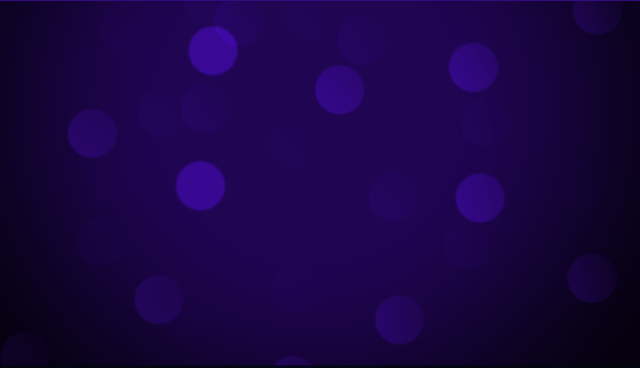
A Shadertoy shader for this background:

```glsl
#define CORE_COLOR vec3(0.122, 0.018, 0.322)
#define EDGE_COLOR vec3(0.018, 0.003, 0.050)
#define DISC_LIGHT vec3(0.100, 0.015, 0.260)
#define RIM_COLOR vec3(0.200, 0.050, 0.500)
#define BASE_COLOR vec3(0.000, 0.025, 0.045)
#define GLOW_CENTER vec2(0.843, 0.706)
#define GLOW_INNER 0.36
#define GLOW_OUTER 1.17
#define DISC_RADIUS 0.0665
#define FAINT_LIGHT 0.07

// Main discs: x, y in canvas heights, then strength
const vec3 DISCS[16] = vec3[16](
    vec3(0.579, 0.862, 1.00), vec3(0.545, 0.495, 0.98),
    vec3(0.923, 0.756, 0.66), vec3(1.287, 0.817, 0.62),
    vec3(1.305, 0.462, 0.70), vec3(0.251, 0.638, 0.46),
    vec3(0.432, 0.186, 0.36), vec3(1.086, 0.131, 0.42),
    vec3(1.609, 0.244, 0.36), vec3(1.624, 0.973, 0.32),
    vec3(0.796, -0.034, 0.50), vec3(0.068, 0.032, 0.24),
    vec3(0.649, 0.943, 0.18), vec3(0.984, 0.891, 0.13),
    vec3(0.559, 0.706, 0.13), vec3(1.068, 0.466, 0.13));

vec2 hash22(vec2 p) {
    vec3 q = fract(p.xyx * vec3(0.1031, 0.1030, 0.0973));
    q += dot(q, q.yzx + 33.33);
    return fract((q.xx + q.yz) * q.zy);
}

// Soft-edged disc; weaker discs fade towards the upper right
float disc(vec2 offset, float strength, float pixel) {
    float blur = max(pixel, 0.003 + 0.003 * strength);
    float mask = 1.0 - smoothstep(-blur, blur, length(offset) - DISC_RADIUS);
    float slant = dot(offset, vec2(0.8, 0.6)) / DISC_RADIUS;
    return mask * strength * (1.0 - 0.8 * (1.0 - strength) * slant);
}

// Very faint discs scattered on a jittered grid
float faintDiscs(vec2 p, float pixel) {
    const float cellSize = 0.36;
    vec2 cell = floor(p / cellSize);
    float light = 0.0;
    for (int y = -1; y <= 1; y++) {
        for (int x = -1; x <= 1; x++) {
            vec2 id = cell + vec2(x, y);
            vec2 jitter = hash22(id + 17.0);
            vec2 center = (id + jitter) * cellSize;
            light += disc(p - center, FAINT_LIGHT * jitter.y, pixel);
        }
    }
    return light;
}

void mainImage(out vec4 fragColor, in vec2 fragCoord) {
    float pixel = 1.0 / iResolution.y;
    vec2 p = fragCoord * pixel;

    // Broad glow with a flat middle
    float fade = smoothstep(GLOW_INNER, GLOW_OUTER, distance(p, GLOW_CENTER));
    vec3 color = mix(CORE_COLOR, EDGE_COLOR, fade);

    // Overlapping discs of light
    float light = faintDiscs(p, pixel);
    for (int i = 0; i < 16; i++) {
        light += disc(p - DISCS[i].xy, DISCS[i].z, pixel);
    }
    color += DISC_LIGHT * light;

    // Thin bright top rim and dark base line
    color = mix(color, RIM_COLOR, smoothstep(0.996, 0.999, p.y));
    float base = 1.0 - smoothstep(0.006, 0.010, p.y);
    color = mix(color, BASE_COLOR, 0.75 * base);

    fragColor = vec4(color, 1.0);
}
```
